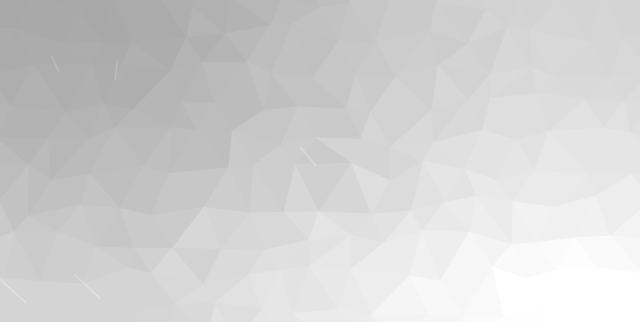
This background is drawn by a WebGL 1 fragment shader. Its source:

```glsl
precision highp float;
uniform vec2 u_resolution;

const vec2 GRID = vec2(16.0, 9.4);

vec2 hash2(vec2 p) {
  return fract(sin(vec2(dot(p, vec2(127.1, 311.7)), dot(p, vec2(269.5, 183.3)))) * 43758.5);
}

// Jittered mesh vertex; odd rows are shifted by half a cell
vec2 vertex(vec2 id) {
  return id + vec2(0.5 * mod(id.y, 2.0), 0.0) + (hash2(id) - 0.5) * 0.6;
}

// Grey field, dark at the upper left and white at the lower right
float tone(vec2 uv) {
  float across = clamp((uv.x - 0.2) / 0.6, 0.0, 1.0);
  float down = pow(clamp(uv.y / 0.87, 0.0, 1.0), 1.55);
  return 0.66 + 0.17 * (across + down);
}

float edgeDistance(vec2 p, vec2 a, vec2 b) {
  vec2 e = b - a;
  return (e.x * (p.y - a.y) - e.y * (p.x - a.x)) / length(e);
}

// Returns weighted tone and coverage of one flat facet
vec2 facet(vec2 p, vec2 a, vec2 b, vec2 c, float soft) {
  float inside = min(edgeDistance(p, a, b), min(edgeDistance(p, b, c), edgeDistance(p, c, a)));
  float cover = smoothstep(-soft, soft, inside);
  vec2 center = (a + b + c) / 3.0;
  vec2 shift = (hash2(center) - 0.5) * 0.09;
  return cover * vec2(tone(center / GRID + shift), 1.0);
}

// Thin light seam between two points
float seam(vec2 p, vec2 a, vec2 b, float pixel) {
  vec2 d = b - a;
  float t = clamp(dot(p - a, d) / dot(d, d), 0.0, 1.0);
  return 1.0 - smoothstep(0.0, 0.0012 + pixel, length(p - a - d * t));
}

void main() {
  vec2 uv = gl_FragCoord.xy / u_resolution;
  uv.y = 1.0 - uv.y;
  float pixel = 1.0 / u_resolution.y;
  vec2 p = uv * GRID;
  float soft = 0.7 * GRID.y * pixel;

  // Two triangles for each nearby cell
  vec2 sum = vec2(0.0);
  for (int y = -1; y <= 1; y++) {
    for (int x = -1; x <= 1; x++) {
      vec2 id = floor(p) + vec2(float(x), float(y));
      vec2 a = vertex(id);
      vec2 b = vertex(id + vec2(1.0, 0.0));
      vec2 c = vertex(id + vec2(0.0, 1.0));
      vec2 d = vertex(id + vec2(1.0, 1.0));
      bool odd = mod(id.y, 2.0) > 0.5;
      sum += facet(p, a, b, odd ? d : c, soft);
      sum += facet(p, odd ? a : b, d, c, soft);
    }
  }
  float grey = sum.x / max(sum.y, 0.001);

  // Faint seams
  vec2 s = uv * vec2(1.985, 1.0);
  float line = seam(s, vec2(0.161, 0.176), vec2(0.181, 0.22), pixel);
  line = max(line, seam(s, vec2(0.363, 0.187), vec2(0.358, 0.246), pixel));
  line = max(line, seam(s, vec2(0.933, 0.459), vec2(0.979, 0.513), pixel));
  line = max(line, seam(s, vec2(0.0, 0.868), vec2(0.078, 0.938), pixel));
  line = max(line, seam(s, vec2(0.233, 0.855), vec2(0.311, 0.927), pixel));
  gl_FragColor = vec4(vec3(grey + 0.06 * line), 1.0);
}
```
